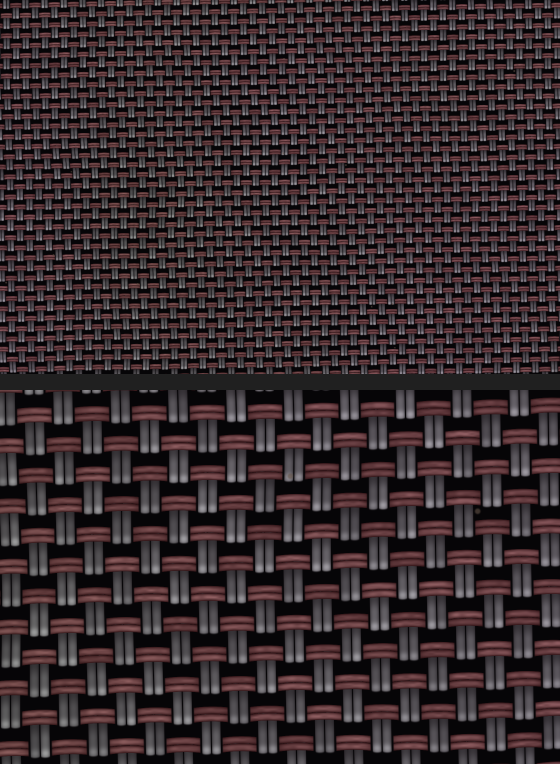
Top, the full canvas; bottom, a detail of the centre.
This texture is drawn by a Shadertoy shader. Its source:

```glsl
#define ROWS 37.0          // weft bars per canvas height
#define COLS 19.7          // warp repeats per canvas height
#define TILT 0.019         // slope of the cloth
#define WOBBLE 0.10        // wandering of the threads
#define BAR_HALF 0.315     // half length of a weft bar
#define BAR_Y 0.70         // height of the bar in its row
#define WEFT_R 0.125       // weft strand radius, in rows
#define WARP_R 0.082       // warp strand radius, in repeats
#define WEAR 0.22          // brightness change between repeats
#define SAMPLES 3          // antialiasing grid

const vec3 GAP = vec3(0.025, 0.020, 0.028);
const vec3 RED_DARK = vec3(0.17, 0.06, 0.07);
const vec3 RED_LIGHT = vec3(0.46, 0.29, 0.30);
const vec3 GREY_DARK = vec3(0.13, 0.115, 0.13);
const vec3 GREY_LIGHT = vec3(0.56, 0.55, 0.57);

float hash(vec2 p) {
    vec3 q = fract(p.xyx * 0.1031);
    q += dot(q, q.yzx + 33.33);
    return fract((q.x + q.y) * q.z);
}

float noise(vec2 p) {
    vec2 i = floor(p), f = fract(p);
    f = f * f * (3.0 - 2.0 * f);
    return mix(mix(hash(i), hash(i + vec2(1, 0)), f.x),
               mix(hash(i + vec2(0, 1)), hash(i + vec2(1, 1)), f.x), f.y);
}

// Height of a round thread at distance d from its axis
float roundness(float d, float radius) {
    return sqrt(max(1.0 - d * d / (radius * radius), 0.0));
}

vec3 weave(vec2 p) {
    vec2 cloth = vec2(p.x + TILT * p.y, p.y - TILT * p.x);
    vec2 g = cloth * vec2(COLS, ROWS) + vec2(0.25, 0.2);
    g += WOBBLE * (vec2(noise(p * 7.0 + 20.0), noise(p * 6.0 + 50.0)) - 0.5);

    // Rows are staggered by half a repeat
    float row = floor(g.y), y = g.y - row;
    float shifted = g.x + 0.5 * mod(row, 2.0);
    float col = floor(shifted), x = shifted - col - 0.5;
    vec2 cell = vec2(col, row) + 100.0;
    vec3 color = GAP;

    // Warp pair: leaves from under a bar, crosses the next row and dives
    bool crossing = abs(x) > 0.25;
    float across = mod(x + 0.25, 0.5) - 0.25;
    float along = BAR_Y - y + (crossing ? 1.0 : 0.0);
    float warp = roundness(abs(across) - 0.088, WARP_R);
    float end = 1.33 + 0.05 * warp;
    float visible = step(0.0, along) * (1.0 - smoothstep(end - 0.08, end, along));
    float cap = exp(-pow((along - 1.20) / 0.14, 2.0));
    float light = 0.22 + 0.30 * smoothstep(0.25, 0.75, along) + 0.42 * cap;
    float warpId = floor(g.x * 2.0 + 0.5) * 2.0 + step(0.0, across);
    float rowId = row + (crossing ? 1.0 : 0.0);
    light *= 1.0 + WEAR * (hash(vec2(warpId, rowId) + 200.0) - 0.5) * 2.0;
    vec3 grey = mix(GREY_DARK, GREY_LIGHT, light * warp);
    color = mix(color, grey, visible * smoothstep(0.0, 0.5, warp));

    // Weft bar: two parallel strands with bowed, shaded ends
    float bow = 0.04 * x * x / (BAR_HALF * BAR_HALF);
    float offset = y - BAR_Y + bow;
    float weft = roundness(abs(offset) - WEFT_R, WEFT_R);
    float bar = smoothstep(0.0, 0.35, weft)
              * (1.0 - smoothstep(BAR_HALF - 0.03, BAR_HALF, abs(x)));
    float fibre = noise(vec2(g.x * 9.0, g.y * 16.0) + 300.0);
    float gloss = weft * weft * (1.0 - 0.5 * pow(abs(x) / BAR_HALF, 4.0));
    gloss *= 0.82 + 0.36 * fibre;
    float worn = hash(cell + vec2(0.0, 37.0 * step(0.0, offset)));
    gloss *= 1.0 + WEAR * (worn - 0.5) * 2.0;
    color = mix(color, mix(RED_DARK, RED_LIGHT, gloss), bar);

    // Sparse pale dust on the threads
    vec2 dust = vec2(hash(cell + 11.0), hash(cell + 23.0)) - vec2(0.5, 0.0);
    float speck = step(0.985, hash(cell + 71.0))
                * (1.0 - smoothstep(0.05, 0.13, length((vec2(x, y) - dust) * vec2(1.9, 1.0))));
    return mix(color, vec3(0.38, 0.32, 0.27), 0.6 * speck);
}

void mainImage(out vec4 fragColor, in vec2 fragCoord) {
    vec3 color = vec3(0.0);
    for (int i = 0; i < SAMPLES * SAMPLES; i++) {
        vec2 jitter = (vec2(i % SAMPLES, i / SAMPLES) + 0.5) / float(SAMPLES) - 0.5;
        color += weave((fragCoord + jitter - 0.5 * iResolution.xy) / iResolution.y);
    }
    color /= float(SAMPLES * SAMPLES);

    // Slow drift of tint across the cloth
    vec2 p = fragCoord / iResolution.y;
    float tint = noise(p * 2.5 + 5.0) - 0.5;
    color *= 1.0 + tint * vec3(0.05, -0.03, 0.10);
    fragColor = vec4(color, 1.0);
}
```
